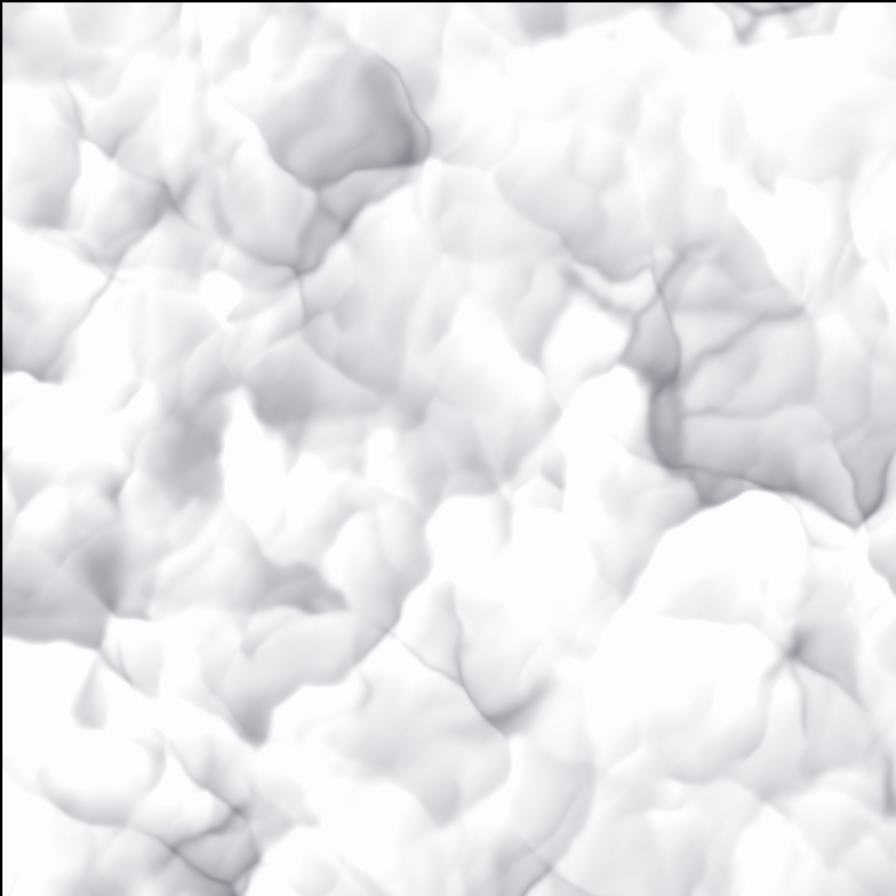
Reproduce this texture procedurally as a three.js fragment shader.

```glsl
// Crumpled white paper: soft grey facets, sharp folds and a thin dark rim at left and top.
varying vec2 vUv;

const vec3 PAPER_WHITE = vec3(0.992, 0.990, 0.996);
const vec3 SHADOW_TINT = vec3(1.0, 1.03, 0.95);
const vec3 RIM_BLACK = vec3(0.0, 0.0, 0.01);
const float RIM_WIDTH = 0.0027;

vec2 hash2(vec2 cell, float seed) {
  vec3 q = fract(vec3(cell.xyx + seed * 7.3) * vec3(0.1031, 0.1030, 0.0973));
  q += dot(q, q.yzx + 33.33);
  return fract((q.xx + q.yz) * q.zy);
}

float valueNoise(vec2 p, float seed) {
  vec2 cell = floor(p);
  vec2 f = fract(p);
  f = f * f * (3.0 - 2.0 * f);
  float low = mix(hash2(cell, seed).x, hash2(cell + vec2(1.0, 0.0), seed).x, f.x);
  float high = mix(hash2(cell + vec2(0.0, 1.0), seed).x, hash2(cell + 1.0, seed).x, f.x);
  return mix(low, high, f.y);
}

// Layered noise, centred on zero
float fbm(vec2 p, float seed) {
  float sum = 0.0;
  float gain = 0.5;
  for (int i = 0; i < 4; i++) {
    sum += gain * (valueNoise(p, seed + float(i)) - 0.5);
    p = mat2(1.6, 1.2, -1.2, 1.6) * p;
    gain *= 0.5;
  }
  return sum;
}

vec2 rotate(vec2 p, float angle) {
  float c = cos(angle);
  float s = sin(angle);
  return vec2(c * p.x - s * p.y, s * p.x + c * p.y);
}

// Tilted paper facets: x is the shade of the facet, y marks the seam between facets
vec2 facets(vec2 p, float fallAngle, float sharpness, float seed) {
  vec2 home = floor(p);
  float total = 0.0;
  float squares = 0.0;
  float shade = 0.0;
  for (int j = -2; j <= 2; j++) {
    for (int i = -2; i <= 2; i++) {
      vec2 cell = home + vec2(float(i), float(j));
      vec2 offset = p - cell - hash2(cell, seed);
      vec2 tilt = hash2(cell, seed + 5.0);
      float angle = fallAngle + (tilt.x - 0.5) * 2.6;
      float slope = dot(offset, vec2(cos(angle), sin(angle)));
      float fold = clamp(slope, 0.0, 0.9);
      float tone = (tilt.y - 0.5) * 1.1 + slope * 1.1 + 2.0 * fold * fold * fold;
      float weight = exp(-sharpness * dot(offset, offset));
      total += weight;
      squares += weight * weight;
      shade += weight * tone;
    }
  }
  return vec2(shade / total, 1.0 - squares / (total * total));
}

// Facets stretched along one direction, shaded as if lit from the upper left
vec2 foldLayer(vec2 p, float scale, float angle, float sharpness, float seed) {
  const float FALL = -1.2;
  vec2 q = rotate(p, angle) * vec2(1.25, 0.75) * scale;
  return facets(q, FALL + angle, sharpness, seed);
}

void main() {
  // Bend the sheet so that the folds wander
  vec2 bend = vec2(fbm(vUv * 7.0, 1.0), fbm(vUv * 7.0, 11.0));
  vec2 p = vUv + 0.11 * bend;

  vec2 broad = foldLayer(p, 4.6, 0.65, 26.0, 2.0);
  vec2 middle = foldLayer(p + 0.02 * bend.yx, 8.5, -0.6, 18.0, 3.0);
  vec2 small = foldLayer(p, 18.0, 0.4, 9.0, 4.0);

  // Facet shading, stronger in the more crushed regions
  float crush = mix(0.6, 1.4, valueNoise(vUv * 4.0, 21.0));
  float shadow = 0.115 * broad.x + 0.095 * middle.x + 0.05 * small.x * crush;
  shadow += 0.10 * fbm(rotate(vUv, 0.5) * vec2(26.0, 13.0), 31.0);
  shadow = 0.038 + shadow * crush;

  // Some seams are dark creases, the others catch the light
  float creaseMask = smoothstep(0.58, 0.85, valueNoise(vUv * 9.0, 41.0));
  float seam = broad.y + 0.6 * middle.y;
  shadow += seam * mix(-0.05, 0.32, creaseMask);

  vec3 color = PAPER_WHITE - SHADOW_TINT * clamp(shadow, 0.0, 0.5);

  // Dark rim
  float rimDistance = min(vUv.x, 1.0 - vUv.y);
  float inside = smoothstep(RIM_WIDTH - 0.001, RIM_WIDTH + 0.001, rimDistance);
  gl_FragColor = vec4(mix(RIM_BLACK, color, inside), 1.0);
}
```
